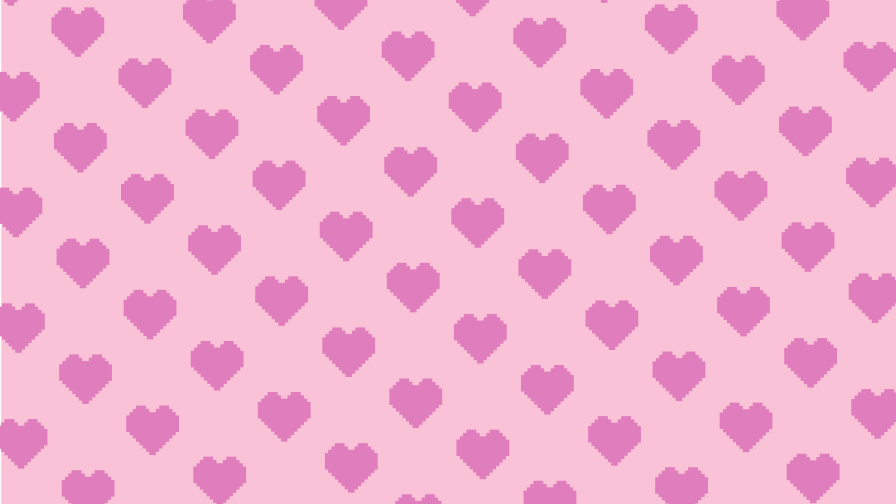
Give the GLSL for this pattern, as a Shadertoy shader.

```glsl
const vec3 BACKGROUND = vec3(0.98, 0.76, 0.84);
const vec3 HEART_COLOR = vec3(0.88, 0.49, 0.74);
const vec3 MARGIN_COLOR = vec3(1.0, 0.98, 0.99);

// Lengths are fractions of the canvas height, with y running downward.
const vec2 STEP_DIAGONAL = vec2(0.1331, 0.1014);
const vec2 STEP_DOWN = vec2(0.0051, 0.2296);
const vec2 LATTICE_ORIGIN = vec2(0.6868, 0.4692);
const float BLOCK_SIZE = 0.00655;
const float MARGIN_WIDTH = 0.0026;

// Heart proportions in blocks.
const int HEART_ROWS = 15;
const float HALF_WIDTH = 8.0;
const float TOP_HALF_WIDTH = 5.0;
const float NOTCH_DEPTH = 2.0;

// Share of a pixel of the given width at x that lies between lo and hi.
float overlap(float lo, float hi, float x, float width) {
    float span = min(hi, x + 0.5 * width) - max(lo, x - 0.5 * width);
    return clamp(span / width, 0.0, 1.0);
}

// Offset from the nearest point of the slanted lattice.
vec2 latticeOffset(vec2 p) {
    mat2 basis = mat2(STEP_DIAGONAL, STEP_DOWN);
    vec2 cell = inverse(basis) * (p - LATTICE_ORIGIN);
    return basis * (fract(cell + 0.5) - 0.5);
}

// Coverage of a stepped heart, summed over its rows of blocks.
float blockHeart(vec2 q, float width) {
    float top = -0.5 * float(HEART_ROWS);
    float coverage = 0.0;
    for (int i = 0; i < HEART_ROWS; i++) {
        float row = float(i);
        float outer = min(min(HALF_WIDTH, TOP_HALF_WIDTH + row), float(HEART_ROWS) - row);
        float notch = max(0.0, NOTCH_DEPTH - row);
        float across = overlap(-outer, outer, q.x, width) - overlap(-notch, notch, q.x, width);
        coverage += across * overlap(top + row, top + row + 1.0, q.y, width);
    }
    return clamp(coverage, 0.0, 1.0);
}

void mainImage(out vec4 fragColor, in vec2 fragCoord) {
    float pixel = 1.0 / iResolution.y;
    vec2 p = vec2(fragCoord.x, iResolution.y - fragCoord.y) * pixel;

    // Pale margin along the left side, below the hearts
    vec3 color = mix(BACKGROUND, MARGIN_COLOR, overlap(0.0, MARGIN_WIDTH, p.x, pixel));

    float heart = blockHeart(latticeOffset(p) / BLOCK_SIZE, pixel / BLOCK_SIZE);
    color = mix(color, HEART_COLOR, heart);
    fragColor = vec4(color, 1.0);
}
```
